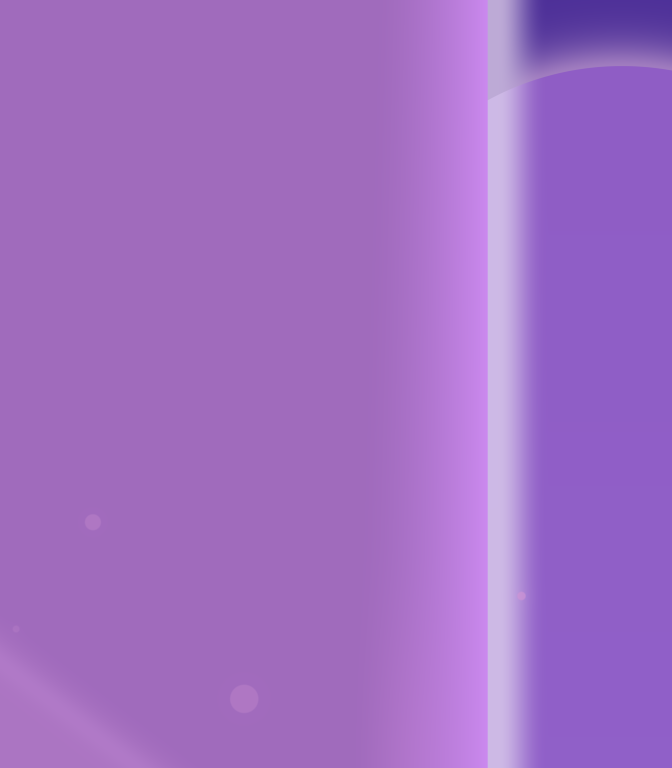
Write a Shadertoy shader that draws this background.

```glsl
// Violet panel with a glowing right edge beside a pale-rimmed, arched purple recess.

// Soft-edged disc coverage, one pixel wide at its border.
float disc(vec2 p, vec2 center, float radius, float pixel) {
    return 1.0 - smoothstep(-pixel, pixel, length(p - center) - radius);
}

// Front panel: flat violet, diagonal sheen at lower left, bright right edge.
vec3 panelColor(vec2 p, float edge) {
    vec3 color = vec3(0.627, 0.418, 0.738);

    float sheen = dot(p - vec2(0.0, 0.14), -normalize(vec2(0.77, 1.0)));
    color = mix(color, vec3(0.672, 0.458, 0.762), smoothstep(-0.055, 0.01, sheen));
    color += 0.02 * exp(-pow(sheen / 0.018, 2.0));

    // The edge glow widens and turns pinker toward the bottom.
    float width = mix(0.175, 0.145, p.y);
    float glow = pow(clamp(1.0 - (edge - p.x) / width, 0.0, 1.0), 1.5);
    float low = 1.0 - smoothstep(0.0, 0.3, p.y);
    color += vec3(0.05, 0.025, 0.02) * low * smoothstep(0.45, 0.56, p.x) * (1.0 - glow);
    return mix(color, vec3(0.795, 0.535, 0.935), glow);
}

// Recess: purple arch under an indigo top, both lit by the pale rim.
vec3 recessColor(vec2 p, float edge, float pixel) {
    vec2 fromCenter = p - vec2(0.810, 0.548);
    float arch = length(vec2(fromCenter.x, max(fromCenter.y, 0.0))) - 0.366;

    vec3 inside = mix(vec3(0.565, 0.375, 0.785), vec3(0.56, 0.363, 0.77), p.y);
    float halo = exp(-pow(max(arch, 0.0) / 0.034, 1.4));
    vec3 above = mix(vec3(0.30, 0.185, 0.595), vec3(0.63, 0.49, 0.75), halo);

    float outside = smoothstep(-pixel, pixel, arch);
    vec3 color = mix(inside, above, outside);
    vec3 rimColor = mix(vec3(0.805, 0.725, 0.90), vec3(0.74, 0.665, 0.84), outside);
    float rim = 1.0 - smoothstep(0.014, 0.080, p.x - edge);
    return mix(color, rimColor, pow(rim, 1.25));
}

void mainImage(out vec4 fragColor, in vec2 fragCoord) {
    vec2 p = fragCoord / iResolution.y;
    float pixel = 0.7 / iResolution.y;
    float edge = 0.635 * iResolution.x / (0.875 * iResolution.y);

    vec3 color = mix(panelColor(p, edge), recessColor(p, edge, pixel),
                     smoothstep(-pixel, pixel, p.x - edge));

    // Floating motes: center, radius, opacity.
    vec4 motes[4] = vec4[4](
        vec4(0.121, 0.320, 0.0105, 0.30), vec4(0.318, 0.090, 0.0185, 0.30),
        vec4(0.021, 0.181, 0.0045, 0.20), vec4(0.679, 0.224, 0.0055, 0.65));
    for (int i = 0; i < 4; i++) {
        vec4 mote = motes[i];
        float halo = exp(-length(p - mote.xy) / (mote.z * 1.8));
        float cover = disc(p, mote.xy, mote.z, pixel * 1.5);
        color = mix(color, vec3(0.82, 0.58, 0.83), mote.w * max(cover, 0.12 * halo));
    }

    fragColor = vec4(color, 1.0);
}
```
